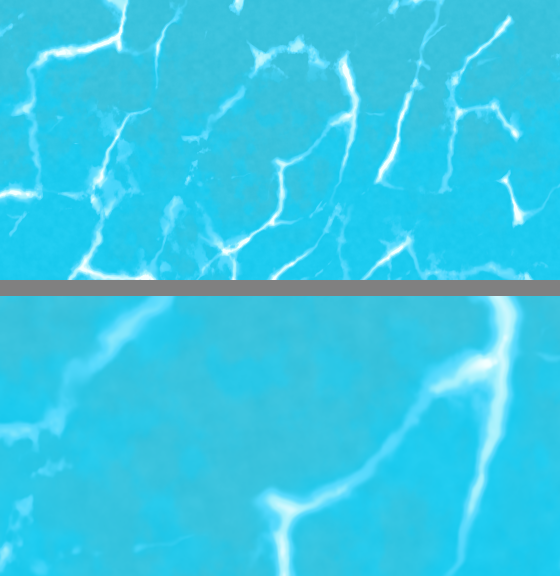
Top: the whole. Bottom: its middle third, enlarged.
This texture is drawn by a WebGL 2 fragment shader. Its source:

```glsl
#version 300 es
precision highp float;
// Sunlit pool water: bright caustic lines over flat cyan.
// The lines are soft borders between warped random cells; each border gets
// its own strength, and noise frays the lines and adds wisps at the joints.

#define CELLS vec2(4.1, 3.4)    // cells per canvas height
#define SKEW 0.40               // lean of the cells
#define WARP 0.17               // bend of the lines
#define FRAY 0.013              // fine raggedness
#define CORE 31.0               // sharpness of the line core
#define HALO 10.0               // sharpness of the glow
#define LINE_GAIN 0.80
#define HALO_GAIN 0.19
#define WISP_GAIN 0.50
#define GRAIN 0.040
#define SHADE vec3(0.228, 0.764, 0.866)
#define CLEAR vec3(0.112, 0.798, 0.940)

uniform vec2 u_resolution;
out vec4 fragColor;

float hash(vec2 p) {
  return fract(sin(dot(p, vec2(127.1, 311.7))) * 43758.5453);
}

float noise(vec2 p) {
  vec2 i = floor(p), f = fract(p);
  f = f * f * (3.0 - 2.0 * f);
  return mix(mix(hash(i), hash(i + vec2(1, 0)), f.x),
             mix(hash(i + vec2(0, 1)), hash(i + vec2(1, 1)), f.x), f.y);
}

float fbm(vec2 p) {
  float sum = 0.0, amp = 0.5;
  for (int i = 0; i < 4; i++) {
    sum += amp * noise(p);
    p = mat2(1.6, 1.2, -1.2, 1.6) * p + 7.3;
    amp *= 0.5;
  }
  return sum / 0.9375;
}

vec2 noise2(vec2 p) {
  return vec2(noise(p), noise(p + 41.7)) - 0.5;
}

// x: line core, y: line glow, z: closeness to a joint of three cells
vec3 caustics(vec2 p, float seed) {
  vec2 base = floor(p + 0.5) - 2.0;
  vec2 ids[16];
  vec2 weights[16];
  vec2 total = vec2(0.0), squares = vec2(0.0), lines = vec2(0.0);
  for (int i = 0; i < 16; i++) {
    vec2 id = base + vec2(i % 4, i / 4);
    vec2 jitter = vec2(hash(id + seed), hash(id + seed + 19.3));
    float d = length(id + 0.08 + 0.84 * jitter - p);
    vec2 w = exp(-d * vec2(CORE, HALO));
    ids[i] = id;
    weights[i] = w;
    total += w;
    squares += w * w;
  }
  vec2 norm = total * total;
  for (int i = 0; i < 15; i++) {
    for (int j = i + 1; j < 16; j++) {
      vec2 border = 4.0 * weights[i] * weights[j] / norm;
      if (border.y < 0.002) continue;
      float strength = smoothstep(0.22, 0.95, hash(ids[i] + ids[j] + seed + 5.1));
      lines += border * strength;
    }
  }
  float joint = smoothstep(0.50, 0.665, 1.0 - squares.y / norm.y);
  return vec3(lines, joint);
}

// Water colour through pale cyan to white
vec3 lightRamp(vec3 water, float light) {
  vec3 c = mix(water, vec3(0.33, 0.85, 0.99), smoothstep(0.07, 0.25, light));
  c = mix(c, vec3(0.66, 0.945, 0.99), smoothstep(0.22, 0.58, light));
  return mix(c, vec3(0.95, 1.0, 1.0), smoothstep(0.55, 0.98, light));
}

void main() {
  vec2 p = gl_FragCoord.xy / u_resolution.y;

  // Bend the plane, then lean it
  vec2 q = p + WARP * noise2(p * 3.1 + 3.0) + 0.05 * noise2(p * 8.0);
  q += FRAY * noise2(p * 28.0) + 0.5 * FRAY * noise2(p * 60.0);
  q.x -= SKEW * q.y;

  // Main net, fading in and out along its length
  vec3 net = caustics(q * CELLS + 11.0, 2.0);
  float fade = smoothstep(0.25, 0.72, noise(p * 4.3 + 9.0));
  float wisps = smoothstep(0.40, 0.74, fbm(p * vec2(22.0, 17.0) + 2.0 * q));
  float light = LINE_GAIN * net.x * mix(0.20, 1.1, fade) * mix(0.85, 1.15, wisps);
  light += HALO_GAIN * net.y * mix(0.30, 1.0, fade) * mix(0.45, 1.6, wisps);
  float patches = smoothstep(0.35, 0.70, noise(p * 3.7 + 23.0));
  light += WISP_GAIN * net.z * wisps * mix(0.25, 1.0, patches);

  // Faint second net and loose veils
  vec3 thin = caustics(q.yx * CELLS * 1.25 + 37.0, 8.0);
  light += 0.26 * thin.x * mix(0.15, 1.0, patches) * mix(0.3, 1.0, wisps);
  light += 0.17 * wisps * smoothstep(0.55, 0.85, noise(p * 5.0 + 61.0));

  // Broad water tone: clearer low down, at the sides and beside the lines
  float tone = 0.40 - 0.70 * p.y + 0.20 * abs(p.x - 1.0);
  tone += 0.70 * (fbm(p * 3.0 + 5.0) - 0.5) + 0.40 * net.y + 0.20 * wisps;
  vec3 water = mix(SHADE, CLEAR, smoothstep(0.10, 0.58, tone));
  water += GRAIN * (fbm(p * 50.0) - 0.5) * vec3(1.6, 0.8, 0.7);

  fragColor = vec4(clamp(lightRamp(water, light), 0.0, 1.0), 1.0);
}
```
